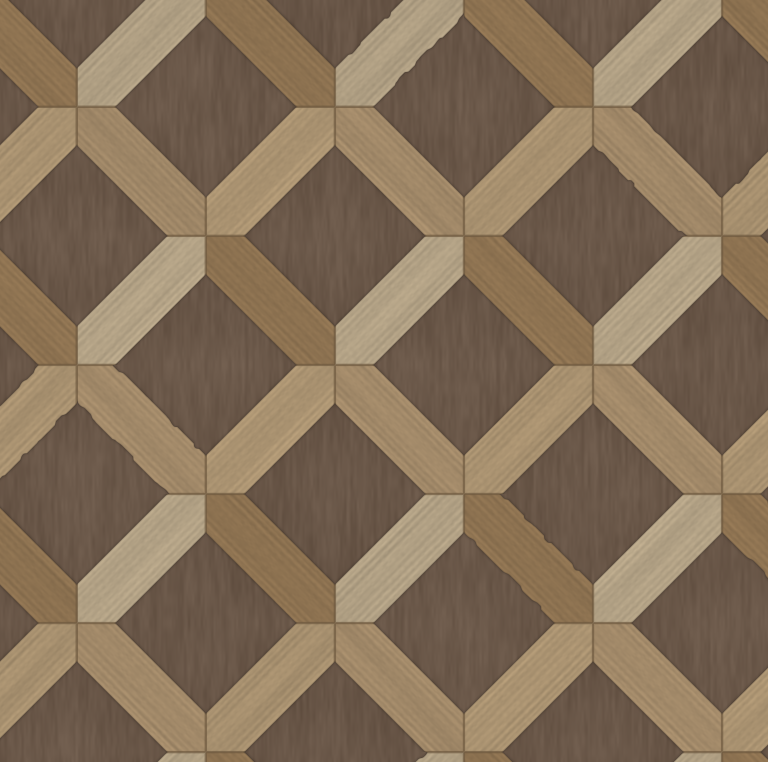
Give the GLSL for this pattern, as a WebGL 1 fragment shader.

```glsl
precision highp float;
// Wooden lattice: mitred diagonal slats in four tan tones over dark, vertically grained tiles.

uniform vec2 u_resolution;

#define CELLS 5.951                 // half repeats across the canvas width
#define ORIGIN vec2(0.1000, 0.1391) // first joint, from the top left, in canvas widths
#define SLAT_HALF 0.298             // slat half width, measured along a joint
#define SEAM 0.006                  // joint line half width
#define GROOVES 9.0                 // fine grooves across a slat
#define WOOD_DARK vec3(0.355, 0.285, 0.230)
#define WOOD_LIGHT vec3(0.450, 0.375, 0.315)
#define SLAT_PALE vec3(0.690, 0.625, 0.515)
#define SLAT_SAND vec3(0.655, 0.565, 0.435)
#define SLAT_TAN vec3(0.625, 0.530, 0.405)
#define SLAT_BROWN vec3(0.550, 0.445, 0.315)

float hash(vec2 p) {
  vec3 q = fract(vec3(p.xyx) * 0.1031);
  q += dot(q, q.yzx + 33.33);
  return fract((q.x + q.y) * q.z);
}

float noise(vec2 p) {
  vec2 i = floor(p);
  vec2 f = fract(p);
  f = f * f * (3.0 - 2.0 * f);
  float low = mix(hash(i), hash(i + vec2(1.0, 0.0)), f.x);
  float high = mix(hash(i + vec2(0.0, 1.0)), hash(i + vec2(1.0, 1.0)), f.x);
  return mix(low, high, f.y);
}

// Dark tile: vertical streaks, slightly lighter towards the tile centre
vec3 tileColor(vec2 g, vec2 id, float inset) {
  float streak = noise(vec2(g.x * 38.0, g.y * 3.5) + id * 17.0);
  float fibre = noise(vec2(g.x * 62.0, g.y * 11.0) + 71.0);
  float cloud = noise(g * 3.0 + 9.0);
  float tone = 0.12 + 0.42 * streak + 0.28 * fibre + 0.16 * cloud;
  tone += 0.16 * smoothstep(0.0, 0.6, inset) + 0.08 * (hash(id) - 0.5);
  return mix(WOOD_DARK, WOOD_LIGHT, tone) * mix(0.90, 1.0, smoothstep(0.0, 0.04, inset));
}

// Slat: across runs from -1 to 1 over its width, along follows its length
vec3 slatColor(vec3 base, float across, float along, vec2 id) {
  float seed = 40.0 * hash(id + 5.0);
  float ridge = 0.5 + 0.5 * cos(6.2832 * GROOVES * (0.5 * across + 0.5));
  float strength = mix(0.035, 0.10, smoothstep(0.25, 0.8, abs(across)));
  float band = noise(vec2(across * 8.0 + seed, along * 0.5)) - 0.5;
  float speckle = noise(vec2(across * 16.0, along * 26.0) + seed) - 0.5;
  float rim = smoothstep(0.82, 0.90, abs(across)) - smoothstep(0.92, 1.0, abs(across));
  float shade = 1.0 + strength * (ridge - 0.5) + 0.07 * band + 0.045 * speckle;
  return base * (shade + 0.07 * rim + 0.03 * (hash(id) - 0.5));
}

void main() {
  // Square cells, y downwards, one diagonal slat in each
  vec2 p = vec2(gl_FragCoord.x, u_resolution.y - gl_FragCoord.y) / u_resolution.x;
  vec2 g = (p - ORIGIN) * CELLS;
  vec2 cell = floor(g);
  vec2 f = g - cell;
  vec2 odd = mod(cell, 2.0);
  float px = CELLS / u_resolution.x;

  // Slat direction alternates like a checkerboard
  float rising = mod(odd.x + odd.y, 2.0);
  float d = mix(f.x - f.y, f.x + f.y - 1.0, rising);
  float along = mix(f.x + f.y, f.x - f.y, rising);
  float side = step(0.0, d);

  // A few slats have a slightly chipped edge
  float worn = step(0.85, hash(cell + 31.0));
  float chip = worn * 0.025 * smoothstep(0.55, 0.9, noise(vec2(along * 9.0, side * 7.0) + cell));
  float inset = abs(d) - SLAT_HALF + chip;

  // Tones alternate by row and direction
  vec3 evenRow = mix(SLAT_TAN, SLAT_SAND, rising);
  vec3 oddRow = mix(SLAT_BROWN, SLAT_PALE, rising);
  vec3 slat = slatColor(mix(evenRow, oddRow, odd.y), d / SLAT_HALF, along, cell);

  // Joint lines where slats meet
  vec2 toJoint = min(f, 1.0 - f);
  float seam = 1.0 - smoothstep(SEAM, SEAM + px, min(toJoint.x, toJoint.y));
  slat = mix(slat, SLAT_BROWN * 0.78, 0.7 * seam);

  // Each tile is centred on the cell corner away from the slat
  vec2 tileId = cell + vec2(side, mix(1.0 - side, side, rising));
  vec3 tile = tileColor(g, tileId, max(inset, 0.0));

  vec3 color = mix(slat, tile, smoothstep(-px, px, inset));
  color *= 1.0 - 0.12 * (1.0 - smoothstep(0.0, 0.018, abs(inset)));
  gl_FragColor = vec4(color, 1.0);
}
```
